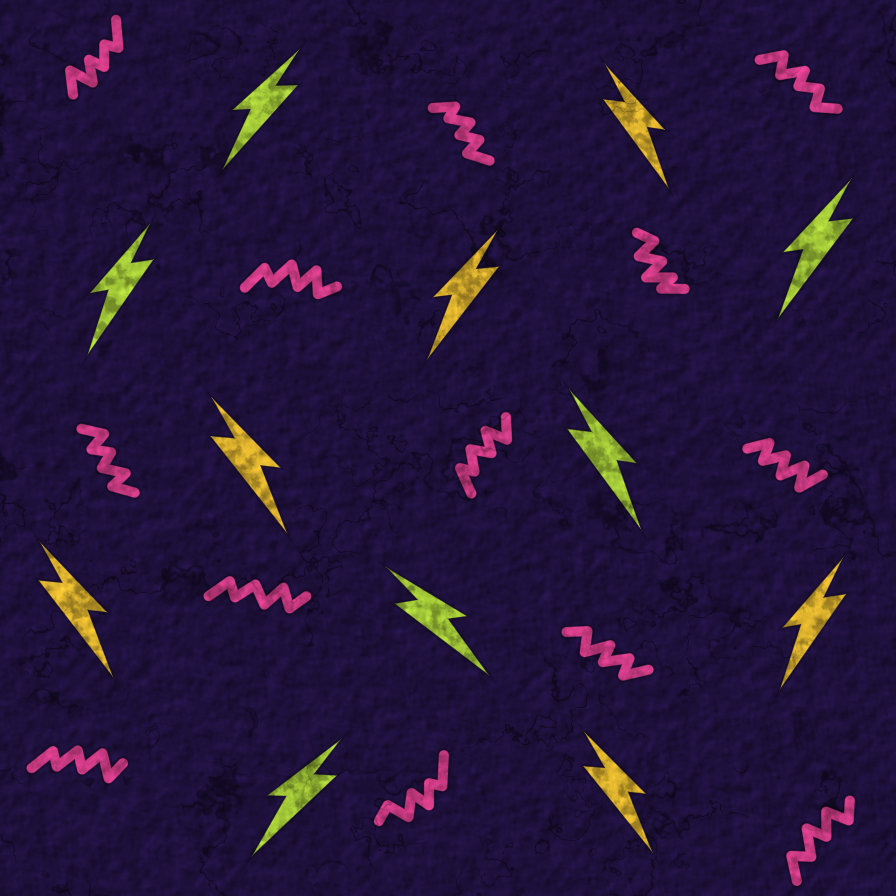
Write a WebGL 1 fragment shader that draws this pattern.

```glsl
precision highp float;
// Lime and gold lightning bolts with pink zigzag squiggles on rough dark violet paper.
uniform vec2 u_resolution;

float hash(vec2 p) {
  return fract(sin(dot(p, vec2(127.1, 311.7))) * 43758.55);
}

float noise(vec2 p) {
  vec2 i = floor(p), f = fract(p);
  f = f * f * (3.0 - 2.0 * f);
  return mix(mix(hash(i), hash(i + vec2(1, 0)), f.x),
             mix(hash(i + vec2(0, 1)), hash(i + vec2(1, 1)), f.x), f.y);
}

float fbm(vec2 p) {
  float sum = 0.0, amp = 0.53;
  for (int i = 0; i < 4; i++) {
    sum += amp * noise(p);
    p = mat2(1.6, 1.2, -1.2, 1.6) * p + 7.3;
    amp *= 0.5;
  }
  return sum;
}

vec2 rotate(vec2 p, float a) {
  return vec2(cos(a) * p.x - sin(a) * p.y, sin(a) * p.x + cos(a) * p.y);
}

float edge(vec2 p, vec2 a, vec2 b) {
  vec2 e = normalize(b - a);
  return dot(p - a, vec2(e.y, -e.x));
}

// Sharp-cornered distance to a counter-clockwise triangle.
float triangle(vec2 p, vec2 a, vec2 b, vec2 c) {
  return max(edge(p, a, b), max(edge(p, b, c), edge(p, c, a)));
}

// Two overlapping spikes; corners in thousandths of the canvas.
float bolt(vec2 p, vec2 id) {
  p.x *= hash(id + 3.1) < 0.55 ? -1.0 : 1.0;
  float lean = hash(id + 5.7);
  p = rotate(p, 0.32 * lean * lean - 0.06);
  float size = mix(0.86, 1.02, sqrt(hash(id + 8.3))) / 1000.0;
  p /= size;
  float upper = triangle(p, vec2(40, 74), vec2(-35, -3), vec2(-1, 1));
  float lower = triangle(p, vec2(-42, -75), vec2(42, 32), vec2(-2, 28));
  return min(upper, lower) * size;
}

float segment(vec2 p, vec2 a, vec2 b) {
  vec2 d = b - a;
  return length(p - a - d * clamp(dot(p - a, d) / dot(d, d), 0.0, 1.0));
}

// Hand-drawn zigzag stroke with round ends and a slight bend.
float squiggle(vec2 p, vec2 id) {
  p = rotate(p, 1.1 - 2.0 * hash(id + 2.9));
  float span = mix(0.075, 0.105, hash(id + 6.1));
  float bend = 0.03 * (hash(id + 4.4) - 0.5);
  float d = 1.0;
  vec2 last = vec2(0);
  for (int k = 0; k < 8; k++) {
    float t = float(k) / 7.0 - 0.5;
    float wobble = hash(id * 3.0 + float(k) * 1.7);
    float side = mod(float(k), 2.0) * 2.0 - 1.0;
    vec2 tip = vec2(span * t + 0.006 * (wobble - 0.5) + 0.002 * side,
                    side * mix(0.007, 0.013, wobble) + bend * (4.0 * t * t - 0.3));
    if (k > 0) d = min(d, segment(p, last, tip));
    last = tip;
  }
  return d - 0.0056;
}

void main() {
  vec2 uv = gl_FragCoord.xy / u_resolution;
  float pixel = 1.0 / min(u_resolution.x, u_resolution.y);

  // Paper: fine grain lit from the upper left, with patchy dark cracks.
  float grain = fbm(uv * 85.0);
  float relief = grain - fbm(uv * 85.0 + vec2(-0.3, 0.3));
  vec2 warped = uv * 24.0 + 2.2 * vec2(fbm(uv * 40.0), fbm(uv * 40.0 + 31.0));
  float ridge = 1.0 - abs(2.0 * noise(warped) - 1.0);
  float crack = smoothstep(0.86, 1.0, ridge) * smoothstep(0.4, 0.75, noise(uv * 17.0 + 9.0));
  float paper = (0.8 + 0.42 * grain + 0.6 * relief) * (1.0 - 0.42 * crack);
  vec3 color = vec3(0.114, 0.062, 0.23) * paper;

  // Ink: blotches that let the dark paper show through.
  float blotch = smoothstep(0.3, 0.58, fbm(uv * 105.0 + 50.0));
  float ink = (0.95 + 0.1 * grain + 0.4 * relief) * (1.0 - 0.2 * crack);

  // Shapes alternate over a jittered five by five grid.
  vec2 home = floor(uv * 5.0);
  for (int j = -1; j <= 1; j++) {
    for (int i = -1; i <= 1; i++) {
      vec2 id = home + vec2(i, j);
      if (min(id.x, id.y) < 0.0 || max(id.x, id.y) > 4.0) continue;
      bool isBolt = mod(id.x + id.y, 2.0) > 0.5;
      vec2 jitter = vec2(hash(id + 11.3), hash(id + 17.9)) - 0.5;
      vec2 center = (id + 0.5 + jitter * (isBolt ? 0.32 : 0.46)) / 5.0;
      vec2 p = uv - mix(vec2(0.5), center, 0.97);

      float d;
      vec3 tint;
      if (isBolt) {
        d = bolt(p, id);
        bool lime = mod(id.x + 3.0 * id.y, 4.0) < 2.0;
        tint = lime ? vec3(0.65, 0.8, 0.22) : vec3(0.88, 0.71, 0.18);
        tint *= mix(0.72, 1.0, blotch);
      } else {
        d = squiggle(p, id);
        tint = vec3(0.82, 0.235, 0.53) * mix(0.84, 1.0, blotch);
      }
      color *= 1.0 - 0.3 * smoothstep(0.004, 0.0, d);
      color = mix(color, tint * ink, smoothstep(0.8 * pixel, -0.8 * pixel, d));
    }
  }
  gl_FragColor = vec4(color, 1.0);
}
```
